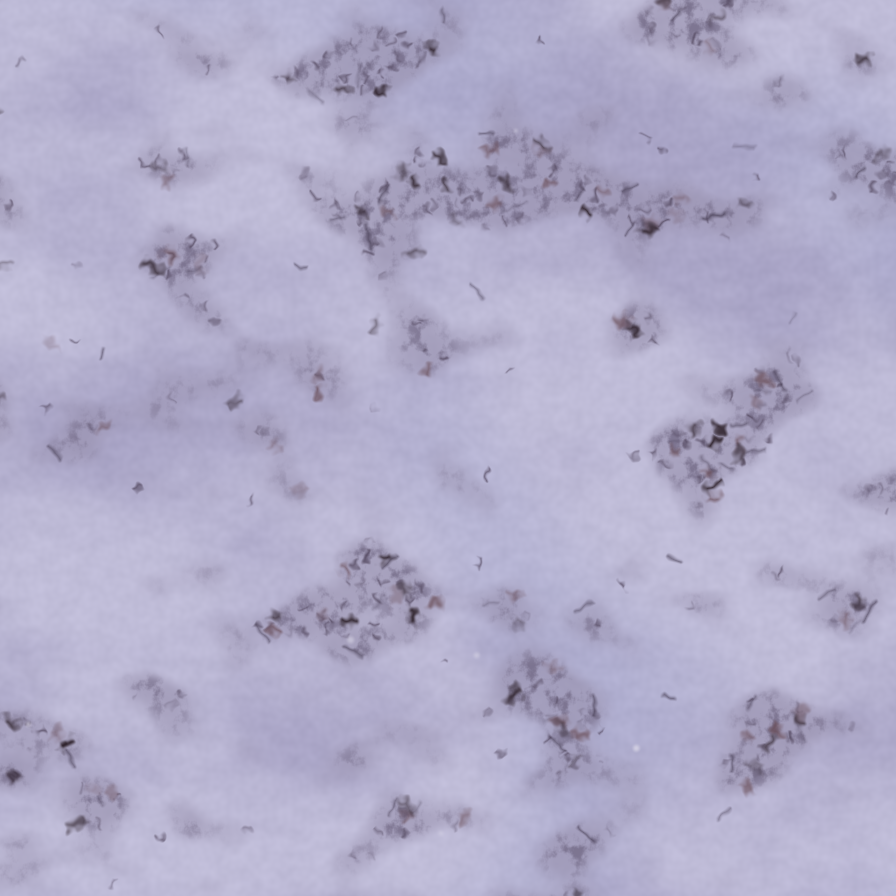
This texture is drawn by a three.js fragment shader. Its source:

```glsl
varying vec2 vUv;

const vec3 SNOW_LIGHT = vec3(0.752, 0.740, 0.848);
const vec3 SNOW_SHADE = vec3(0.660, 0.642, 0.775);
const vec3 SNOW_BLUE = vec3(0.645, 0.650, 0.800);
const vec3 HAZE = vec3(0.600, 0.572, 0.685);
const vec3 SMUDGE = vec3(0.440, 0.405, 0.515);
const vec3 SPECK = vec3(0.310, 0.265, 0.355);
const vec3 TWIG = vec3(0.270, 0.235, 0.320);
const vec3 RUST = vec3(0.400, 0.285, 0.320);
const vec3 SOIL = vec3(0.150, 0.100, 0.130);
const vec3 SPARKLE = vec3(0.860, 0.850, 0.910);

const float CRISP = 0.0030;             // edge softness of thin litter
const float SOFT = 0.0050;              // edge softness of clumps
const vec2 PATCH_FREQ = vec2(5.8, 8.2); // litter patches, wider than tall
const float PATCH_MIN = 0.12;           // noise level where litter starts
const float PATCH_MAX = 0.42;           // noise level where it is densest
const float WARP_FREQ = 100.0;
const float WARP_SIZE = 0.009;
const float PI = 3.14159;

vec3 hash3(vec2 p, float seed) {
  vec3 q = fract(vec3(p.xyx + seed * 17.3) * vec3(0.1031, 0.1030, 0.0973));
  q += dot(q, q.yxz + 33.33);
  return fract((q.xxy + q.yzz) * q.zyx);
}

float cornerSlope(vec2 corner, vec2 offset) {
  float angle = 2.0 * PI * hash3(corner, 3.0).x;
  return dot(vec2(cos(angle), sin(angle)), offset);
}

float gradientNoise(vec2 p) {
  vec2 i = floor(p);
  vec2 f = p - i;
  vec2 u = f * f * f * (f * (f * 6.0 - 15.0) + 10.0);
  vec2 e = vec2(1.0, 0.0);
  float low = mix(cornerSlope(i, f), cornerSlope(i + e, f - e), u.x);
  float high = mix(cornerSlope(i + e.yx, f - e.yx), cornerSlope(i + 1.0, f - 1.0), u.x);
  return mix(low, high, u.y);
}

float fbm(vec2 p) {
  float sum = 0.0;
  float amp = 1.0;
  for (int i = 0; i < 4; i++) {
    sum += amp * gradientNoise(p);
    p = p * 2.1 + 11.7;
    amp *= 0.5;
  }
  return sum;
}

// Raw field that decides where litter gathers
float patchField(vec2 uv) {
  vec2 p = uv * PATCH_FREQ + 40.0;
  return gradientNoise(p) + 0.6 * gradientNoise(p * 2.3 + 9.0);
}

// Randomly turned capsules, one per cell at most; returns their opacity
float scatter(vec2 uv, float cells, float seed, float halfLength, float radius,
              float soft, float inPatch, float stray) {
  vec2 home = floor(uv * cells);
  float cover = 0.0;
  for (int y = -1; y <= 1; y++) {
    for (int x = -1; x <= 1; x++) {
      vec2 id = home + vec2(float(x), float(y));
      vec3 place = hash3(id, seed);
      vec3 look = hash3(id, seed + 5.0);
      vec2 centre = (id + place.xy) / cells;
      float density = smoothstep(PATCH_MIN, PATCH_MAX, patchField(centre));
      float present = step(place.z, inPatch * density + stray);
      float angle = PI * look.x;
      vec2 axis = vec2(cos(angle), sin(angle));
      vec2 rel = uv - centre;
      float reach = halfLength * mix(0.4, 1.0, look.y);
      float along = clamp(dot(rel, axis), -reach, reach);
      float dist = length(rel - axis * along) - radius * mix(0.55, 1.2, look.z);
      float opacity = mix(0.3, 1.0, fract(look.y * 7.0 + look.z));
      cover = max(cover, present * opacity * smoothstep(soft, -soft, dist));
    }
  }
  return cover;
}

void main() {
  vec2 uv = vUv;
  vec2 warp = WARP_SIZE * vec2(gradientNoise(uv * WARP_FREQ),
                               gradientNoise(uv * WARP_FREQ + 31.0));
  vec2 rough = uv + warp;

  // Snow: broad drifts, blue hollows and faint grain
  float drift = fbm(uv * vec2(2.2, 3.6) + 5.0);
  float hollow = gradientNoise(uv * 2.6 + 23.0);
  vec3 color = mix(SNOW_SHADE, SNOW_LIGHT, smoothstep(-0.60, 0.32, drift));
  color = mix(color, SNOW_BLUE, 0.55 * smoothstep(0.05, 0.5, hollow));
  color += 0.024 * gradientNoise(uv * vec2(38.0, 60.0));
  color += 0.020 * gradientNoise(uv * 120.0);

  // Grey haze around the litter, then darker mottling inside it
  float field = patchField(uv);
  float mottle = fbm(uv * vec2(55.0, 48.0));
  color = mix(color, HAZE, 0.62 * smoothstep(PATCH_MIN - 0.14, PATCH_MAX, field));
  float stain = smoothstep(PATCH_MIN - 0.04, PATCH_MAX + 0.05, field);
  color = mix(color, SMUDGE, 0.75 * stain * smoothstep(-0.10, 0.60, mottle));

  // Litter from faint specks to dark clumps
  color = mix(color, SPECK, 0.75 * scatter(rough, 50.0, 1.0, 0.004, 0.0024, CRISP, 0.55, 0.012));
  color = mix(color, TWIG, 0.80 * scatter(uv + 0.4 * warp, 27.0, 2.0, 0.014, 0.0014, CRISP, 0.50, 0.014));
  color = mix(color, RUST, 0.70 * scatter(rough, 26.0, 4.0, 0.005, 0.0050, SOFT, 0.45, 0.0));
  color = mix(color, SOIL, 0.95 * scatter(rough, 25.0, 7.0, 0.007, 0.0044, SOFT, 0.50, 0.007));

  // Glints of ice
  color = mix(color, SPARKLE, 0.8 * scatter(uv, 15.0, 9.0, 0.0, 0.0030, CRISP, 0.0, 0.06));

  gl_FragColor = vec4(color, 1.0);
}
```
